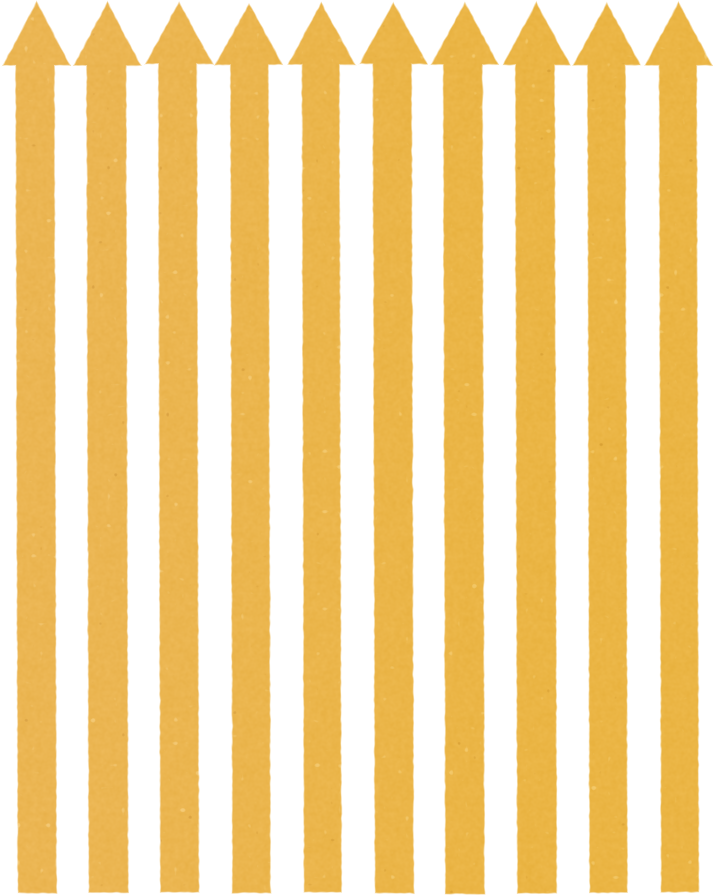
Give the GLSL for this pattern, as a Shadertoy shader.

```glsl
// Ten tall ochre arrows stand side by side on white, all pointing up.
// Each cell joins a box shaft and a triangular head by signed distance;
// hashes vary every arrow, and gradient noise roughens edges and grain.

float hash(vec2 p) {
    vec3 q = fract(vec3(p.xyx) * 0.1031);
    q += dot(q, q.yzx + 33.33);
    return fract((q.x + q.y) * q.z);
}

float cornerSlope(vec2 cell, vec2 offset) {
    float angle = 6.2832 * hash(cell);
    return dot(vec2(cos(angle), sin(angle)), offset);
}

float gradientNoise(vec2 p) {
    vec2 i = floor(p), f = fract(p), u = f * f * (3.0 - 2.0 * f);
    vec2 e = vec2(1.0, 0.0);
    return mix(mix(cornerSlope(i, f), cornerSlope(i + e, f - e), u.x),
               mix(cornerSlope(i + e.yx, f - e.yx), cornerSlope(i + 1.0, f - 1.0), u.x), u.y);
}

// Signed variation of one arrow, from -1 to 1
float vary(float id, float trait) {
    return 2.0 * hash(vec2(id + 3.0, trait)) - 1.0;
}

float shaftDistance(vec2 p, float id) {
    float lean = mix(0.0014, -0.0012, p.y) + 0.0006 * vary(id, 1.0);
    float halfWidth = 0.0213 + 0.0007 * vary(id, 2.0);
    float foot = 0.0035 + 0.0012 * vary(id, 3.0);
    vec2 d = vec2(abs(p.x - lean) - halfWidth, abs(p.y - 0.5 * (foot + 0.94)) - 0.5 * (0.94 - foot));
    return max(d.x, d.y);
}

float headDistance(vec2 p, float id) {
    float tip = 0.9965 + 0.0013 * vary(id, 4.0);
    float base = 0.928 + 0.001 * vary(id, 5.0);
    float halfWidth = 0.0375;
    vec2 slope = normalize(vec2(tip - base, halfWidth));
    float side = dot(vec2(abs(p.x - 0.0012 * vary(id, 6.0)), p.y - tip), slope);
    return max(side, base - p.y);
}

void mainImage(out vec4 fragColor, in vec2 fragCoord) {
    vec2 uv = fragCoord / iResolution.y;
    float across = fragCoord.x / iResolution.x;

    // Ten columns, each with its own centred coordinates
    float pitch = 0.1 * iResolution.x / iResolution.y;
    float id = floor(across * 10.0);
    vec2 p = vec2((fract(across * 10.0) - 0.5) * pitch, uv.y);

    // Arrow outline with a slightly ragged cut
    float dist = min(shaftDistance(p, id), headDistance(p, id));
    dist += 0.0009 * gradientNoise(uv * 140.0) + 0.0005 * gradientNoise(uv * 35.0 + 9.0);
    float softness = max(0.0013, 0.75 / iResolution.y);
    float coverage = 1.0 - smoothstep(-softness, softness, dist);

    // Ochre deepens to the right, with soft mottling and fine grain
    vec3 ochre = mix(vec3(0.922, 0.712, 0.322), vec3(0.920, 0.710, 0.268), smoothstep(0.05, 0.8, across));
    float mottle = gradientNoise(uv * 45.0 + 17.0);
    float grain = gradientNoise(uv * 170.0) + 0.6 * gradientNoise(uv * 310.0 + 5.0);
    ochre += vec3(0.012, 0.018, 0.03) * grain + vec3(0.006, 0.008, 0.016) * mottle;

    // Sparse pale flecks and fewer dark ones
    float fleck = gradientNoise(uv * 120.0 + 41.0);
    ochre += vec3(0.03, 0.07, 0.13) * smoothstep(0.42, 0.65, fleck);
    ochre -= vec3(0.07, 0.08, 0.06) * smoothstep(0.5, 0.7, -fleck);

    fragColor = vec4(mix(vec3(1.0), ochre, coverage), 1.0);
}
```
